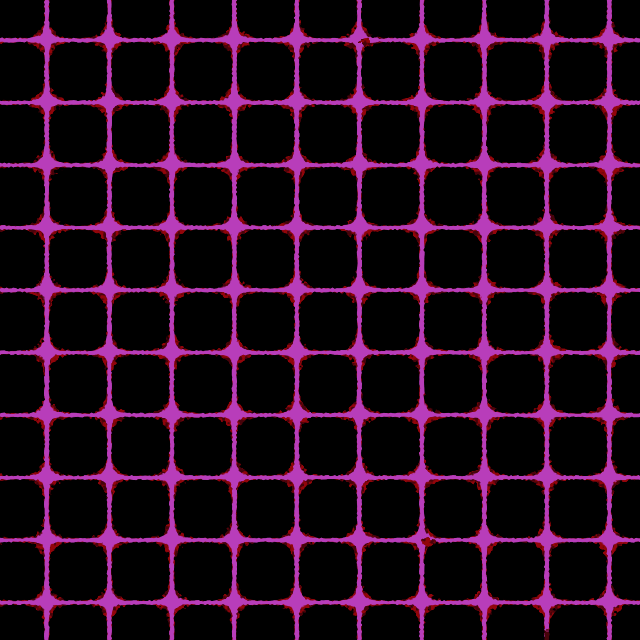
A Shadertoy shader for this pattern:

```glsl
#define CELLS 10.24
#define NODE_ORIGIN vec2(0.0732, 0.0584)
#define HALF_LINE vec2(0.034, 0.029)
#define GRAIN 28.0
#define ROUGHNESS 0.024
#define FRINGE_ROUGHNESS 0.075
#define WEAR_CHANCE 0.03
#define PURPLE vec3(0.72, 0.24, 0.73)
#define RED vec3(0.57, 0.02, 0.04)
#define DARK_RED vec3(0.28, 0.01, 0.04)

float hash(vec2 p) {
    vec3 q = fract(p.xyx * vec3(0.1031, 0.1030, 0.0973));
    q += dot(q, q.yzx + 33.33);
    return fract((q.x + q.y) * q.z);
}

float noise(vec2 p) {
    vec2 i = floor(p), f = fract(p);
    f = f * f * (3.0 - 2.0 * f);
    return mix(mix(hash(i), hash(i + vec2(1, 0)), f.x),
               mix(hash(i + vec2(0, 1)), hash(i + vec2(1, 1)), f.x), f.y);
}

// Approximate signed distance to a superellipse, negative inside
float superellipse(vec2 p, vec2 radius, float power) {
    vec2 q = pow(abs(p) / radius + 1e-4, vec2(power));
    return (pow(q.x + q.y, 1.0 / power) - 1.0) * min(radius.x, radius.y);
}

void mainImage(out vec4 fragColor, in vec2 fragCoord) {
    vec2 uv = fragCoord / iResolution.y;
    vec2 grid = (uv - NODE_ORIGIN) * CELLS + 20.0;
    vec2 p = fract(grid) - 0.5;
    float edge = 0.6 * CELLS / iResolution.y;

    // Ragged boundaries
    float fine = noise(grid * GRAIN) - 0.5;
    float speck = noise(grid * GRAIN * 0.8 + 71.3) - 0.5;
    vec2 radius = 0.5 - HALF_LINE;

    // Net with heavier webbing at the lower corners of each opening
    float power = mix(4.6, 6.8, smoothstep(-0.15, 0.15, p.y));
    float net = superellipse(p, radius, power) + fine * ROUGHNESS;

    // Red fringe, roughest in the corners
    float corner = smoothstep(0.04, 0.14, abs(p.x * p.y));
    float roughness = mix(ROUGHNESS, FRINGE_ROUGHNESS, corner);
    float fringe = superellipse(p, radius, 3.1) + speck * roughness;

    // Rare stains beside nodes and breaks along vertical strands
    vec2 node = floor(grid + 0.5);
    vec2 strand = floor(grid + vec2(0.5, 0.0));
    float stain = length((grid - node - vec2(0.1, -0.03)) * vec2(1.0, 1.6)) - 0.09 + fine * 0.08;
    float gap = length((grid - strand - vec2(0.0, 0.45)) * vec2(1.0, 0.6)) - 0.06 + fine * 0.05;
    float stained = step(hash(node + 5.0), WEAR_CHANCE) * smoothstep(edge, -edge, stain);
    float broken = step(hash(strand + 47.0), WEAR_CHANCE * 0.5) * smoothstep(edge, -edge, gap);

    // Layers
    float netMask = smoothstep(-edge, edge, net) * (1.0 - max(stained, broken));
    float fringeMask = max(smoothstep(-edge, edge, fringe), stained);
    float shade = smoothstep(0.35, 0.75, noise(grid * GRAIN * 0.9 + 19.7));
    vec3 color = mix(RED, DARK_RED, max(shade, broken)) * fringeMask;
    color = mix(color, PURPLE, netMask);
    fragColor = vec4(color, 1.0);
}
```
